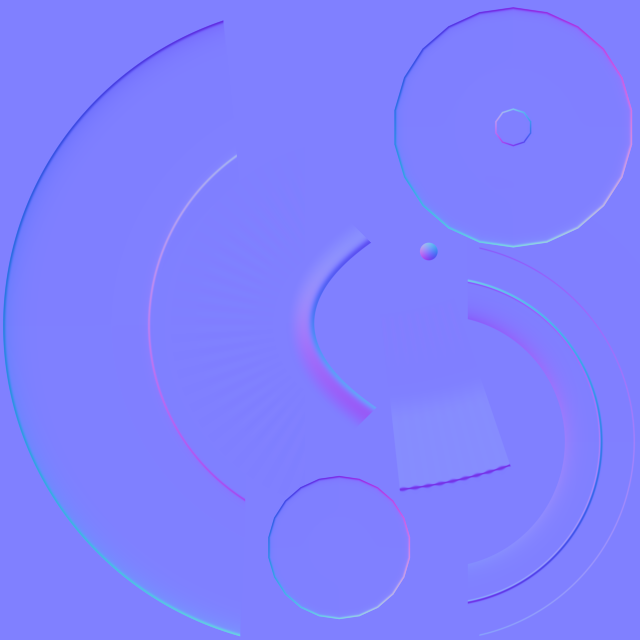
This texture map is drawn by a three.js fragment shader. Its source:

```glsl
// Tangent-space normal map: bevelled discs, curved rims, a bent groove and a fan-shaped panel.
varying vec2 vUv;

const float PI = 3.14159265;
const float SOFT = 0.0012;

// 1 where d is positive, with a smoothed edge
float inside(float d) {
  return smoothstep(-SOFT, SOFT, d);
}

// Bell-shaped falloff around zero
float bell(float d, float width) {
  return exp(-d * d / (width * width));
}

// Distance to a regular polygon, positive inside
float polygon(vec2 q, float radius, float sides) {
  float sector = 2.0 * PI / sides;
  float a = mod(atan(q.x, q.y), sector) - 0.5 * sector;
  return radius * cos(0.5 * sector) - length(q) * cos(a);
}

// Outward slope of a bevel: a crisp core with a soft inner glow
vec2 bevel(vec2 q, float d, float core, float glow) {
  float height = 0.8 * bell(d, core) + 0.2 * exp(-max(d, 0.0) / glow);
  return normalize(q + 1e-5) * height * inside(d);
}

vec2 discs(vec2 p) {
  vec2 large = p - vec2(0.802, 0.801);
  vec2 small = p - vec2(0.530, 0.1445);
  vec2 slope = bevel(large, polygon(large, 0.1875, 22.0), 0.0026, 0.006);
  slope += bevel(small, polygon(small, 0.1118, 22.0), 0.0022, 0.004);

  // Hub ring slopes inward
  slope -= 0.6 * normalize(large + 1e-5) * bell(polygon(large, 0.0285, 10.0), 0.0013);

  // Small round dimple
  vec2 dimple = p - vec2(0.670, 0.607);
  slope -= dimple / 0.0137 * 0.6 * inside(0.0137 - length(dimple));
  return slope;
}

vec2 leftArcs(vec2 p) {
  float endLine = min(0.349 + (0.967 - p.y) * 0.1, 0.375 + p.y * 0.037);

  vec2 outer = p - vec2(0.513, 0.491);
  float d = (1.0 - length(outer / vec2(0.508, 0.504))) * 0.506;
  vec2 slope = bevel(outer, d, 0.0032, 0.016);

  vec2 inner = p - vec2(0.557, 0.492);
  d = length(inner) - 0.324;
  float crease = 0.5 * bell(d, 0.0018) + 0.1 * exp(-max(d, 0.0) / 0.006) * inside(d);
  slope -= normalize(inner + 1e-5) * crease;
  return slope * inside(endLine - p.x);
}

// Barely visible spokes between the left arcs and the groove
vec2 spokes(vec2 p) {
  vec2 q = p - vec2(0.557, 0.492);
  float r = length(q);
  float band = smoothstep(0.13, 0.18, r) * (1.0 - smoothstep(0.22, 0.29, r));
  float wave = sin(atan(q.y, -q.x) * 64.0);
  return vec2(q.y, -q.x) / r * wave * band * 0.014 * step(q.x, -0.08);
}

vec2 groove(vec2 p) {
  float y = p.y - 0.495;
  vec2 across = vec2(1.0, -11.2 * y);
  float d = (0.491 + 5.6 * y * y - p.x) / length(across);
  float t = d / 0.044;
  float wall = (0.26 - 0.8 * y) * (1.0 - smoothstep(0.35, 1.0, t));
  float lip = 0.72 * bell(t, 0.17);
  float mask = inside(d) * inside(1.2005 - p.x - p.y) * inside(0.225 - p.x + p.y);
  return normalize(across) * (wall - lip) * mask;
}

vec2 rightArcs(vec2 p) {
  vec2 q = p - vec2(0.681, 0.310);
  vec2 slope = normalize(q + 1e-5) * 0.28 * bell(length(q) - 0.310, 0.0013) * inside(p.x - 0.749);

  // Two-sided ridge
  q = p - vec2(0.684, 0.310);
  float d = length(q) - 0.256;
  float ridge = 0.35 * bell(d + 0.0028, 0.0013) - 0.75 * bell(d, 0.0017);
  slope += normalize(q + 1e-5) * ridge * inside(p.x - 0.731);

  // Soft shoulder
  q = p - vec2(0.686, 0.310);
  d = length(q) - 0.1966;
  float shoulder = (0.21 + 0.45 * q.y) * exp(-max(d, 0.0) / 0.014) * inside(d);
  slope += normalize(q + 1e-5) * shoulder * inside(p.x - 0.731);
  return slope;
}

vec2 fanPanel(vec2 p) {
  vec2 q = p - vec2(0.5365, 1.0417);
  float r = length(q);
  float a = (atan(q.x, -q.y) - 0.109) / 0.218;
  float sides = inside(a * 0.15) * inside((1.0 - a) * 0.15);
  float stripes = 0.5 + 0.5 * sin(a * 2.0 * PI * 9.0);
  float upper = smoothstep(0.536, 0.546, r) * (1.0 - smoothstep(0.57, 0.65, r));
  float lower = smoothstep(0.655, 0.71, r) * inside(0.8125 - r);
  float scallop = bell(r - 0.8115, 0.0013 + 0.0014 * stripes);
  vec2 slope = vec2(0.025, 0.012) * stripes * upper;
  slope += vec2(0.055, -0.095 - 0.012 * stripes) * lower;
  slope += vec2(-0.15, 0.85) * scallop;
  return slope * sides;
}

void main() {
  vec2 p = vUv;
  vec2 slope = discs(p) + leftArcs(p) + spokes(p) + groove(p) + rightArcs(p) + fanPanel(p);

  // Encode with the green axis pointing down
  vec3 normal = normalize(vec3(slope.x, -slope.y, 1.0));
  gl_FragColor = vec4(0.5 + 0.5 * normal, 1.0);
}
```
